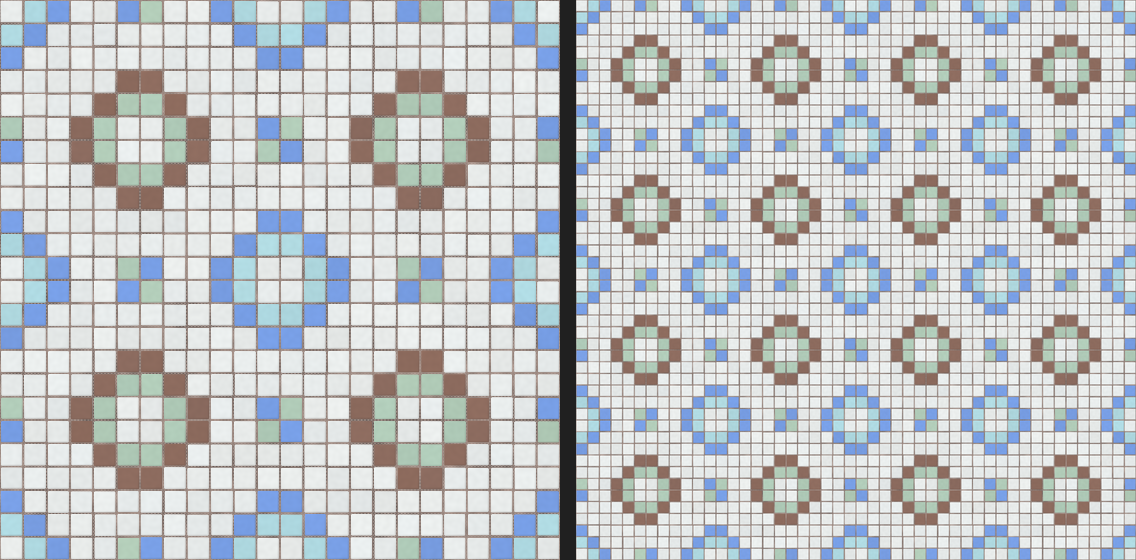
Left: one tile. Right: repeated 2 by 2.
Write a three.js fragment shader that draws this pattern.

```glsl
// Glazed square mosaic: brown and blue diamond rings with small checks on white, set in worn grout.
#define TILES 24.0    // tiles across and up
#define PERIOD 12.0   // tiles per repeat of the motif
#define GROUT 0.085   // joint width, in tiles
#define CORNER 0.055  // tile corner radius, in tiles
#define JITTER 0.028  // laying error, in tiles
#define WHITE vec3(0.905, 0.920, 0.918)
#define BLUE vec3(0.470, 0.620, 0.895)
#define AQUA vec3(0.685, 0.850, 0.880)
#define GREEN vec3(0.690, 0.795, 0.720)
#define BROWN vec3(0.550, 0.420, 0.370)
#define JOINT vec3(0.660, 0.580, 0.545)
#define MESH vec3(0.360, 0.325, 0.315)

varying vec2 vUv;

vec2 hash2(vec2 p) {
  vec3 q = fract(p.xyx * vec3(0.1031, 0.1030, 0.0973));
  q += dot(q, q.yzx + 33.33);
  return fract((q.xx + q.yz) * q.zy);
}

float cornerSlope(vec2 lattice, vec2 offset, float wrap) {
  float angle = 6.28318 * hash2(mod(lattice, wrap) + 7.0).x;
  return dot(vec2(cos(angle), sin(angle)), offset);
}

// Gradient noise that repeats every "wrap" lattice steps, about -0.7 to 0.7
float gradientNoise(vec2 p, float wrap) {
  vec2 i = floor(p), f = p - i;
  vec2 u = f * f * f * (f * (f * 6.0 - 15.0) + 10.0);
  vec2 e = vec2(1.0, 0.0);
  float low = mix(cornerSlope(i, f, wrap), cornerSlope(i + e.xy, f - e.xy, wrap), u.x);
  float high = mix(cornerSlope(i + e.yx, f - e.yx, wrap), cornerSlope(i + e.xx, f - e.xx, wrap), u.x);
  return mix(low, high, u.y);
}

// Signed offset from a tile's middle to the nearest repeat of a motif centre
vec2 fromCentre(vec2 cell, vec2 centre) {
  return mod(cell + 0.5 - centre + 0.5 * PERIOD, PERIOD) - 0.5 * PERIOD;
}

// Two-tile-thick diamond: outer and inner colours around a white heart
vec3 diamond(vec3 base, vec2 d, vec3 outer, vec3 inner) {
  float steps = abs(d.x) + abs(d.y);
  if (steps > 2.5 && steps < 3.5) return outer;
  if (steps > 1.5 && steps < 2.5) return inner;
  return base;
}

// Two by two check of a pair of colours
vec3 check(vec3 base, vec2 d, vec3 falling, vec3 rising) {
  if (abs(d.x) + abs(d.y) > 1.5) return base;
  return d.x * d.y < 0.0 ? falling : rising;
}

vec3 glaze(vec2 cell) {
  float h = 0.5 * PERIOD;
  vec3 c = diamond(WHITE, fromCentre(cell, vec2(0.0)), BLUE, AQUA);
  c = diamond(c, fromCentre(cell, vec2(h)), BROWN, GREEN);
  c = check(c, fromCentre(cell, vec2(0.0, h)), BLUE, GREEN);
  return check(c, fromCentre(cell, vec2(h, 0.0)), GREEN, BLUE);
}

float roundedBox(vec2 p, vec2 halfSize, float radius) {
  vec2 q = abs(p) - halfSize + radius;
  return length(max(q, 0.0)) + min(max(q.x, q.y), 0.0) - radius;
}

void main() {
  vec2 p = vUv * TILES;
  float pixel = max(fwidth(p.x), fwidth(p.y));
  vec2 cell = floor(p);
  vec2 id = mod(cell, TILES);
  vec2 shift = (hash2(id + 3.0) - 0.5) * JITTER;
  vec2 size = vec2(0.5 - 0.5 * GROUT) + (hash2(id + 61.0) - 0.5) * 0.5 * JITTER;
  vec2 local = p - cell - 0.5 - shift;
  float edge = roundedBox(local, size, CORNER);

  // Grout: blotchy, with backing mesh showing through along some joints
  float blotch = gradientNoise(p * 2.0, TILES * 2.0);
  float patches = smoothstep(-0.25, 0.35, gradientNoise(p * 0.5 + 0.5, TILES * 0.5));
  vec2 weave = cos(p * 6.28318 * 7.0);
  float threads = mix(0.5 + 0.5 * weave.x * weave.y, 0.5, smoothstep(0.04, 0.10, pixel));
  vec3 joint = mix(JOINT, MESH, threads * (0.25 + 0.6 * patches));
  joint *= 1.0 + 0.22 * blotch;

  // Tile: firing variation, faint mottling, soft rim lit from the upper left
  vec2 tone = hash2(id + 17.0) - 0.5;
  vec3 tile = glaze(cell) * (1.0 + 0.045 * tone.x);
  tile += vec3(0.008, 0.0, -0.008) * tone.y;
  tile *= 1.0 + 0.025 * gradientNoise(p * 4.0, TILES * 4.0);
  float rim = smoothstep(-0.09, 0.0, edge);
  tile *= 1.0 + rim * (0.10 * dot(local, vec2(-0.7, 1.0)) - 0.035);

  float cover = 1.0 - smoothstep(-0.5 * pixel, 0.5 * pixel, edge);
  gl_FragColor = vec4(clamp(mix(joint, tile, cover), 0.0, 1.0), 1.0);
}
```
